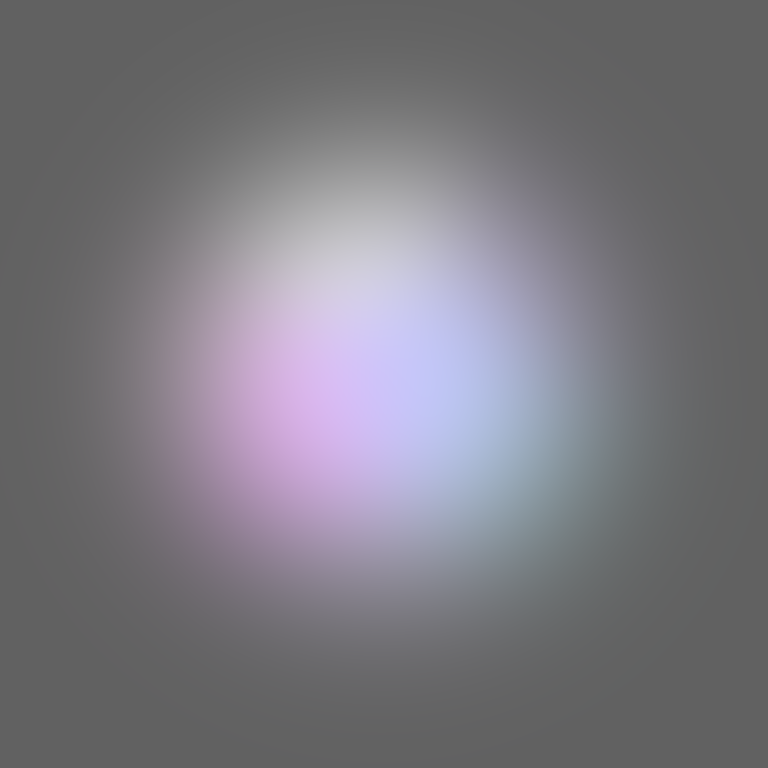
Reproduce this background procedurally as a Shadertoy shader.

```glsl
// A soft pastel orb glowing on flat grey. A round envelope sets how far the
// glow covers the grey; its tint is a smooth weighted blend of a few hues
// anchored around the orb.

#define BACKDROP     vec3(0.380)
#define ORB_CENTRE   vec2(0.496, 0.515)
#define ORB_RADIUS   0.276
#define ORB_FALLOFF  2.7
#define TINT_SPREAD  0.16

// Gaussian-weighted hue: rgb holds the weighted colour, a the weight.
vec4 hueAt(vec2 p, vec2 anchor, vec3 hue) {
    vec2 d = (p - anchor) / TINT_SPREAD;
    return vec4(hue, 1.0) * exp(-dot(d, d));
}

// Normalised blend of all anchored hues.
vec3 orbTint(vec2 p) {
    vec4 sum = hueAt(p, vec2(0.44, 0.76), vec3(0.92, 0.92, 0.92));  // white crown
    sum += hueAt(p, vec2(0.36, 0.40), vec3(0.93, 0.70, 0.96));      // orchid
    sum += hueAt(p, vec2(0.59, 0.47), vec3(0.74, 0.77, 1.00));      // periwinkle
    sum += hueAt(p, vec2(0.72, 0.35), vec3(0.74, 0.93, 0.95));      // teal
    sum += hueAt(p, vec2(0.77, 0.66), vec3(0.78, 0.73, 0.86));      // mauve
    sum += hueAt(p, vec2(0.15, 0.53), vec3(0.89, 0.80, 0.87));      // pale rose
    sum += hueAt(p, vec2(0.50, 0.17), vec3(0.82, 0.79, 0.90));      // lavender
    return sum.rgb / sum.a;
}

// Coverage of the orb: a flat-topped bell with a long soft tail.
float orbEnvelope(vec2 p) {
    float r = length(p - ORB_CENTRE) / ORB_RADIUS;
    return exp(-pow(r, ORB_FALLOFF));
}

void mainImage(out vec4 fragColor, in vec2 fragCoord) {
    // Square units centred on the canvas.
    float side = min(iResolution.x, iResolution.y);
    vec2 p = (fragCoord - 0.5 * iResolution.xy) / side + 0.5;

    vec3 colour = mix(BACKDROP, orbTint(p), orbEnvelope(p));
    fragColor = vec4(colour, 1.0);
}
```
